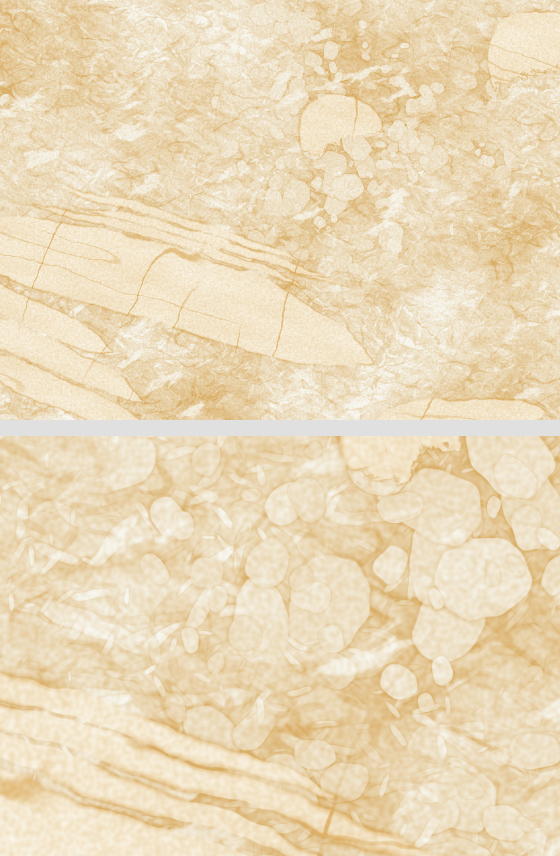
Top: the whole. Bottom: its middle third, enlarged.
Give the GLSL for this texture, as a WebGL 2 fragment shader.

```glsl
#version 300 es
precision highp float;
// Cream breccia marble: a tan matrix packed with shards and pebbles, crossed by long
// cracked slabs. Layers edit one scalar tone, coloured by a tan-to-cream ramp at the end.
uniform vec2 u_resolution;
out vec4 fragColor;
const vec3 TAN = vec3(0.88, 0.75, 0.53);
const vec3 CREAM = vec3(0.95, 0.92, 0.85);
const vec3 SLAB_WARMTH = vec3(0.016, 0.008, -0.004);
const float SLAB_ANGLE = -0.29;

vec2 hash2(vec2 p) {
  vec3 h = fract(p.xyx * vec3(0.1031, 0.1030, 0.0973));
  h += dot(h, h.yzx + 33.33);
  return fract((h.xx + h.yz) * h.zy);
}
// Coordinates along and across a direction.
vec2 alongAcross(vec2 v, float a) { return v * mat2(cos(a), sin(a), -sin(a), cos(a)); }
float cornerSlope(vec2 cell, vec2 offset) { return alongAcross(offset, 6.2832 * hash2(cell).x).x; }
float gradientNoise(vec2 p) {
  vec2 i = floor(p), f = fract(p), e = vec2(1.0, 0.0);
  vec2 u = f * f * f * (f * (f * 6.0 - 15.0) + 10.0);
  float low = mix(cornerSlope(i, f), cornerSlope(i + e, f - e), u.x);
  float high = mix(cornerSlope(i + e.yx, f - e.yx), cornerSlope(i + 1.0, f - 1.0), u.x);
  return 1.4 * mix(low, high, u.y);
}
float fbm(vec2 p) {
  float sum = 0.0;
  for (float amp = 0.5; amp > 0.04; amp *= 0.55) {
    sum += amp * gradientNoise(p);
    p = alongAcross(p, 0.6) * 2.03 + 11.7;
  }
  return sum;
}

// Paints scattered grains. shape: aspect, cover; lean: angle, spread; tint: darkest, lightest.
float paintGrains(float tone, vec2 p, float scale, vec2 shape, vec2 lean, vec2 tint, float opacity, float px) {
  vec2 g = p * scale, base = floor(g);
  float soft = 0.5 * px * scale + 0.008;
  for (int k = 0; k < 9; k++) {
    vec2 id = base + vec2(k % 3, k / 3) - 1.0;
    vec2 place = hash2(id + scale), trait = hash2(id + scale + 57.0), look = hash2(id + scale + 113.0);
    if (trait.x > shape.y) continue;
    vec2 q = alongAcross(g - id - 0.2 - 0.6 * place, lean.x + lean.y * (trait.y - 0.5));
    vec2 halfSize = vec2(1.0, shape.x) * mix(0.3, 0.85, look.x * look.x);
    vec2 r = pow(abs(q / halfSize), vec2(2.5));
    float d = (pow(r.x + r.y, 0.4) - 1.0) * halfSize.y;
    tone -= 0.34 * opacity * exp(-pow(d / 0.045, 2.0));
    tone = mix(tone, mix(tint.x, tint.y, look.y), opacity * (1.0 - smoothstep(-soft, soft, d)));
  }
  return tone;
}

// Lens with blunt tips, arched slightly along its length.
float lensDistance(vec2 q, float halfLength, float halfThick) {
  float x = q.x / halfLength;
  return (abs(q.y + 0.12 * q.x * q.x) - halfThick * (1.0 - x * x * x * x)) * 0.95;
}
// Thick central slab with thin sheets above it and wedges below.
float slabPile(vec2 p) {
  vec2 q = alongAcross(p - vec2(0.38, 0.325), SLAB_ANGLE);
  float d = lensDistance(q, 0.54, 0.09);
  for (float row = 1.0; row < 4.0; row++) {
    vec2 r = hash2(vec2(row, 4.0)) - 0.5;
    vec2 above = q - vec2(0.02 + 0.3 * r.x, 0.083 + 0.025 * row);
    vec2 below = q + vec2(0.32 - 0.06 * row + 0.1 * r.y, 0.068 + 0.083 * row);
    d = min(d, lensDistance(above, 0.30 + 0.1 * r.y, 0.0105));
    d = min(d, lensDistance(alongAcross(below, -0.12), 0.25 + 0.1 * r.x, 0.034));
  }
  return min(d, lensDistance(alongAcross(p - vec2(1.08, 0.0), 0.1), 0.22, 0.05));
}
// Two rounded fossils with a broken lower side.
float domes(vec2 p) {
  float d = 1.0;
  for (float k = 0.0; k < 2.0; k++) {
    vec2 q = p - vec2(0.81 + 0.47 * k, 0.68 + 0.17 * k);
    d = min(d, max(length(q) - 0.1 - 0.025 * k, 0.3 * q.x - q.y - 0.02 + 0.03 * fbm(p * 40.0)));
  }
  return d;
}
// Broken line along the zero contour of noise; width is relative to the noise cell.
float hairline(vec2 p, float width) {
  return (1.0 - smoothstep(0.3 * width, width, abs(gradientNoise(p)))) * smoothstep(0.0, 0.25, gradientNoise(p * 0.8 + 40.0));
}

void main() {
  float px = 1.0 / u_resolution.y;
  vec2 p = gl_FragCoord.xy * px;
  vec2 ripple = vec2(gradientNoise(p * 9.0), gradientNoise(p * 9.0 + 31.0));
  vec2 w = p + 0.009 * ripple + 0.003 * vec2(gradientNoise(p * 48.0), gradientNoise(p * 48.0 + 17.0));
  // Matrix of shards in falling sizes, calmer in some regions
  float calm = smoothstep(-0.1, 0.3, fbm(p * 2.4 + 5.0)), tone = 0.6;
  for (float level = 0.0; level < 5.0; level++) {
    vec2 shape = vec2(0.16 + 0.03 * level, 0.6), lean = vec2(-0.5 + 0.25 * level, 1.5 + 0.3 * level);
    tone = paintGrains(tone, w, 12.0 * pow(1.5, level), shape, lean, vec2(0.12, 1.2), mix(0.7, 0.42, calm), px);
  }
  tone += 0.06 + 0.1 * calm + 1.0 * fbm(w * 3.0) + 0.4 * fbm(alongAcross(w, -0.5) * vec2(16.0, 60.0));
  tone -= 0.4 * hairline(w * vec2(14.0, 22.0), 0.09);
  // Pebble cluster
  float cluster = smoothstep(0.36, 0.2, length(p - vec2(0.83, 0.7)) + 0.25 * ripple.x);
  float pebbles = paintGrains(tone - 0.15, w, 22.0, vec2(0.75, 0.4), vec2(0.6, 3.0), vec2(0.75, 0.98), 0.92, px);
  pebbles = paintGrains(pebbles, w, 40.0, vec2(0.7, 0.3), vec2(0.6, 3.0), vec2(0.7, 1.05), 0.88, px);
  tone = mix(tone, pebbles, cluster);
  // Thin white calcite smears
  float smear = fbm(alongAcross(w, 0.4) * vec2(8.0, 20.0) + 23.0);
  tone = mix(tone, 1.25, 0.75 * smoothstep(0.22, 0.4, smear));
  // Smooth slabs and domes with stained rims
  float d = min(slabPile(w), domes(w)), body = 1.0 - smoothstep(-px, px, d);
  vec2 q = alongAcross(w, SLAB_ANGLE);
  float slabTone = 0.87 + 0.28 * fbm(q * vec2(4.0, 18.0));
  tone = mix(tone - 0.22 * exp(-max(d, 0.0) * 40.0), slabTone, 0.92 * body);
  tone -= 0.6 * exp(-pow(d / 0.0025, 2.0)) * smoothstep(-0.3, 0.2, ripple.y);
  // Cracks across and along the slabs, then fine speckle
  float cracks = 0.9 * hairline(q * vec2(7.0, 2.0), 0.024) + 0.5 * hairline(q * vec2(2.0, 13.0) + 3.0, 0.04);
  tone -= cracks * mix(0.25, 1.0, body);
  tone += 0.14 * gradientNoise(p * 120.0) + 0.24 * gradientNoise(p * 215.0);
  fragColor = vec4(mix(TAN, CREAM, clamp(tone, -0.4, 1.25)) + SLAB_WARMTH * body, 1.0);
}
```
